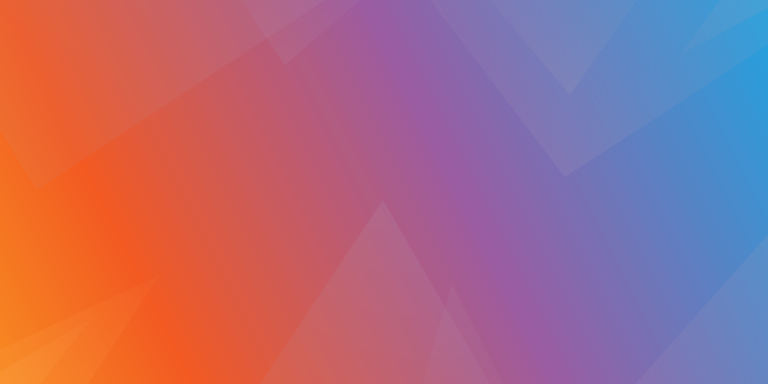
This background is drawn by a Shadertoy shader. Its source:

```glsl
// Diagonal four-colour gradient, amber to blue, under faint translucent wedges.
// Each wedge is the overlap of two half-planes meeting at an apex, and its
// opacity varies with distance from that apex. Units are canvas heights.

#define AMBER  vec3(0.970, 0.540, 0.130)
#define ORANGE vec3(0.949, 0.353, 0.133)
#define PURPLE vec3(0.608, 0.361, 0.635)
#define BLUE   vec3(0.140, 0.630, 0.870)
#define HAZE   vec3(0.700, 0.620, 0.720)
#define GLOW   vec3(1.000, 0.720, 0.400)
#define STOPS  vec4(0.0, 0.5, 1.45, 2.47)
#define SLANT  0.5

float ramp(float from, float to, float x) {
    return clamp((x - from) / (to - from), 0.0, 1.0);
}

// Piecewise linear colour along the slanted axis
vec3 gradient(vec2 p) {
    float t = p.x + SLANT * p.y;
    vec3 color = mix(AMBER, ORANGE, ramp(STOPS.x, STOPS.y, t));
    color = mix(color, PURPLE, ramp(STOPS.y, STOPS.z, t));
    return mix(color, BLUE, ramp(STOPS.z, STOPS.w, t));
}

// Signed distance to the line along edge, positive on the side of inner
float halfPlane(vec2 q, vec2 edge, vec2 inner) {
    vec2 normal = normalize(vec2(-edge.y, edge.x));
    return dot(q, normal) * sign(dot(inner, normal));
}

// Opacity of a wedge; alpha holds its values at the apex and at the far end
float wedge(vec2 p, vec2 apex, vec2 endA, vec2 endB, vec2 alpha) {
    vec2 q = p - apex, a = endA - apex, b = endB - apex;
    float inside = min(halfPlane(q, a, b), halfPlane(q, b, a));
    float blur = 0.7 / iResolution.y;
    float along = ramp(0.0, length(0.5 * (a + b)), length(q));
    return smoothstep(-blur, blur, inside) * mix(alpha.x, alpha.y, along);
}

void mainImage(out vec4 fragColor, in vec2 fragCoord) {
    vec2 p = fragCoord / iResolution.y;
    vec3 color = gradient(p);

    // Wedges hanging from the top edge, left to right
    color = mix(color, HAZE, wedge(p, vec2(0.096, 0.505), vec2(-0.21, 1.0), vec2(0.846, 1.0), vec2(0.07, 0.10)));
    color = mix(color, HAZE, wedge(p, vec2(0.742, 0.831), vec2(0.625, 1.0), vec2(0.938, 1.0), vec2(0.12, 0.07)));
    color = mix(color, HAZE, wedge(p, vec2(1.471, 0.539), vec2(1.12, 1.0), vec2(2.0, 0.883), vec2(0.15, 0.10)));
    color = mix(color, HAZE, wedge(p, vec2(1.484, 0.753), vec2(1.276, 1.0), vec2(1.659, 1.0), vec2(0.16, 0.08)));
    color = mix(color, HAZE, wedge(p, vec2(1.77, 0.857), vec2(1.875, 1.0), vec2(2.0, 0.979), vec2(0.06, 0.13)));

    // Peaks rising from the bottom edge
    color = mix(color, HAZE, wedge(p, vec2(0.997, 0.479), vec2(0.677, 0.0), vec2(1.276, 0.0), vec2(0.16, 0.10)));
    color = mix(color, HAZE, wedge(p, vec2(1.177, 0.258), vec2(1.099, 0.0), vec2(1.31, 0.0), vec2(0.11, 0.05)));
    color = mix(color, HAZE, wedge(p, vec2(2.161, 0.57), vec2(1.654, 0.0), vec2(2.34, 0.0), vec2(0.16, 0.12)));

    // Warm shards in the lower left corner
    color = mix(color, GLOW, wedge(p, vec2(0.417, 0.284), vec2(0.0, 0.089), vec2(0.229, 0.0), vec2(0.04, 0.10)));
    color = mix(color, GLOW, wedge(p, vec2(0.24, 0.172), vec2(0.0, 0.031), vec2(0.104, 0.0), vec2(0.05, 0.12)));

    fragColor = vec4(color, 1.0);
}
```
